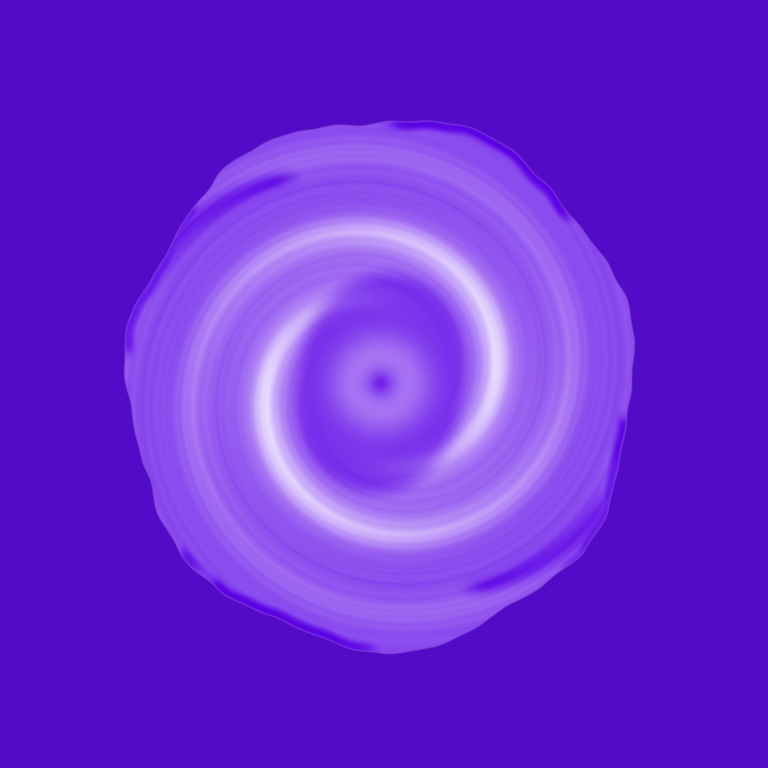
A WebGL 2 fragment shader for this background:

```glsl
#version 300 es
precision highp float;
// A pale violet whirl on a flat indigo ground. Two arms follow one Archimedean
// spiral; their crests, a dark hollow, a soft core and shaded rim are summed
// into a single tone, which a colour ramp turns into light inside a ragged disc.

uniform vec2 u_resolution;
out vec4 fragColor;

const float PI = 3.14159265;

// Colours
const vec3 GROUND = vec3(0.325, 0.045, 0.785);
const vec3 DEEP   = vec3(0.360, 0.010, 0.900);
const vec3 PALE   = vec3(0.930, 0.890, 1.000);
const vec3 RIM    = vec3(0.520, 0.270, 0.820);

// Layout, in units of the canvas
const vec2  CENTER       = vec2(0.496, 0.501);
const float DISC_RADIUS  = 0.338;
const float DISC_STRETCH = 0.008;
const float LOBE_DEPTH   = 0.0065;
const float RAGGEDNESS   = 0.006;
const float ARM_START    = 0.147;   // crest radius at angle zero
const float ARM_PITCH    = 0.0321;  // crest growth per radian
const float ARM_WIDTH    = 0.0195;
const float ARM_PEAK     = 0.154;   // radius of the brightest crest
const float STREAKS      = 0.07;

float bell(float x, float width) {
    float k = x / width;
    return exp(-k * k);
}

vec2 hashGradient(vec2 cell) {
    vec2 q = fract(cell * vec2(0.1031, 0.1137));
    q += dot(q, q.yx + 33.33);
    float a = 2.0 * PI * fract((q.x + q.y) * q.x * 7.31);
    return vec2(cos(a), sin(a));
}

float gradientNoise(vec2 p) {
    vec2 i = floor(p), f = p - i;
    vec2 u = f * f * f * (f * (f * 6.0 - 15.0) + 10.0);
    vec2 e = vec2(1.0, 0.0);
    float a = dot(hashGradient(i), f);
    float b = dot(hashGradient(i + e.xy), f - e.xy);
    float c = dot(hashGradient(i + e.yx), f - e.yx);
    float d = dot(hashGradient(i + e.xx), f - e.xx);
    return mix(mix(a, b, u.x), mix(c, d, u.x), u.y);
}

// Ragged outline: an ellipse with seven lobes and fine noise
float outlineRadius(float angle, vec2 dir) {
    return DISC_RADIUS - DISC_STRETCH * cos(2.0 * angle)
         + LOBE_DEPTH * cos(7.0 * (angle - 0.29))
         + RAGGEDNESS * gradientNoise(dir * 7.0 + 20.0);
}

// Broad light: soft core, dark hollow, then a slow fall towards the rim
float bodyTone(float r, float angle) {
    float hollow = 0.124 - 0.017 * cos(2.0 * (angle + 0.17));
    float core = 0.19 + 0.31 * bell(r - 0.036, 0.033) - 0.16 * bell(r, 0.014);
    float outer = mix(0.47, 0.32, smoothstep(0.14, 0.27, r));
    return mix(core, outer, smoothstep(-0.015, 0.018, r - hollow));
}

// Spiral crests with streaks running along them
float armTone(float r, float angle) {
    float spacing = PI * ARM_PITCH;
    float turn = (r - ARM_START - ARM_PITCH * angle) / spacing;
    float offset = (fract(turn + 0.5) - 0.5) * spacing;
    float beyond = r - ARM_PEAK;
    float strength = beyond < 0.0 ? 0.48 * bell(beyond, 0.036)
                                  : 0.12 + 0.36 * bell(beyond, 0.072);
    vec2 loop = vec2(cos(2.0 * PI * turn), sin(2.0 * PI * turn));
    float streak = gradientNoise(loop * 2.3 + vec2(r * 9.0, 4.0));
    return strength * bell(offset, ARM_WIDTH)
         + STREAKS * streak * smoothstep(0.07, 0.15, r);
}

// Dark strokes: one wedge per half turn, and patches hugging the outline
float shadeTone(float r, float angle, float inside, vec2 dir) {
    float half_turn = mod(angle, PI);
    float along = half_turn - 1.99;
    float span = smoothstep(-0.08, 0.08, along) * (1.0 - smoothstep(0.6, 0.85, along));
    float thickness = 0.010 + 0.012 * max(along, 0.0);
    float wedge = span * bell(r - 0.294 - 0.0597 * along, thickness);
    float patches = cos(4.0 * (angle - 1.15)) + 1.2 * gradientNoise(dir * 5.0);
    float edge = smoothstep(-0.2, 0.5, patches) * (1.0 - smoothstep(0.005, 0.017, inside));
    return 0.32 * max(wedge, edge);
}

void main() {
    float scale = min(u_resolution.x, u_resolution.y);
    vec2 p = (gl_FragCoord.xy - 0.5 * u_resolution) / scale + 0.5 - CENTER;
    float r = length(p);
    float angle = atan(p.y, p.x);
    vec2 dir = p / max(r, 0.0001);
    float inside = outlineRadius(angle, dir) - r;

    float tone = bodyTone(r, angle) + armTone(r, angle)
               - shadeTone(r, angle, inside, dir);
    vec3 whirl = mix(DEEP, PALE, clamp(tone, 0.0, 1.0));

    // Thin muted rim, then a smooth cut to the ground
    float pixel = 1.0 / scale;
    whirl = mix(whirl, RIM, 0.8 * (1.0 - smoothstep(0.0, 0.003, inside)));
    float cover = smoothstep(-pixel, pixel, inside);
    fragColor = vec4(mix(GROUND, whirl, cover), 1.0);
}
```
